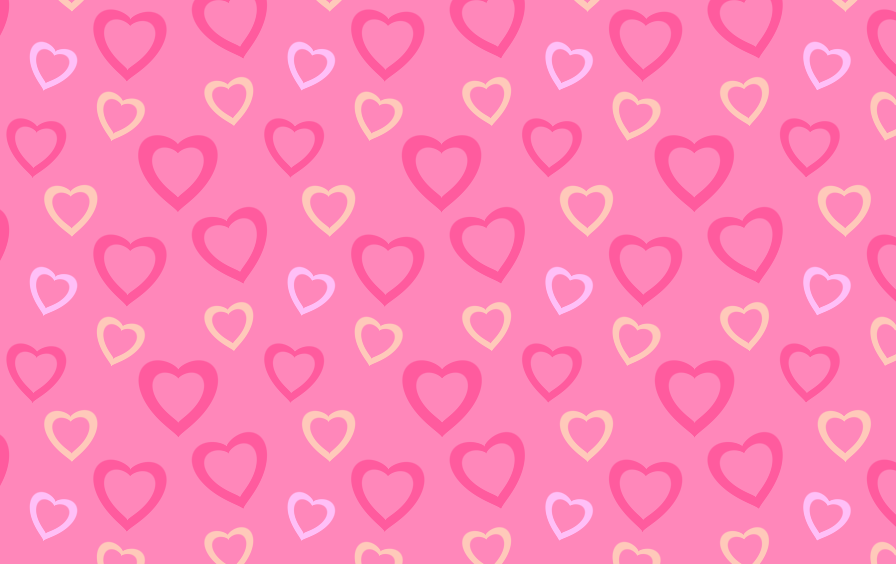
Write a Shadertoy shader that draws this pattern.

```glsl
const float TILES_ACROSS = 3.475;
const vec2 TILE = vec2(1.0, 0.873);

const vec3 BACKGROUND = vec3(1.00, 0.53, 0.73);
const vec3 HOT_PINK = vec3(1.00, 0.355, 0.62);
const vec3 LILAC = vec3(1.00, 0.75, 0.97);
const vec3 CREAM = vec3(1.00, 0.79, 0.73);

// Hearts of one tile: centre from the top left, half width, tilt in radians
const int HEART_COUNT = 8;
const int WIDE_HEART = 2;
const int LILAC_HEART = 4;
const vec4 HEARTS[HEART_COUNT] = vec4[HEART_COUNT](
    vec4(0.500, 0.179, 0.142, -0.06),
    vec4(0.907, 0.090, 0.147, 0.26),
    vec4(0.693, 0.674, 0.154, 0.00),
    vec4(0.136, 0.577, 0.116, -0.09),
    vec4(0.195, 0.265, 0.093, -0.30),
    vec4(0.457, 0.459, 0.094, -0.28),
    vec4(0.894, 0.398, 0.095, 0.15),
    vec4(0.276, 0.819, 0.103, 0.03)
);

float hash(vec2 p) {
    return fract(sin(dot(p, vec2(127.1, 311.7))) * 43758.5453);
}

vec2 rotate(vec2 p, float angle) {
    float c = cos(angle), s = sin(angle);
    return vec2(c * p.x + s * p.y, c * p.y - s * p.x);
}

// Negative inside a heart of half width 1, centred on its bounds
float heartField(vec2 p) {
    float x = abs(p.x);
    float y = p.y / 0.855 + 0.135;
    return length(vec2(x, y - 0.68 * pow(x, 0.75))) - 1.0;
}

float heartMask(vec2 p, float size, float pixel) {
    float blur = 0.8 * pixel / size;
    return 1.0 - smoothstep(-blur, blur, heartField(p / size));
}

// Outline that is thicker at the sides and tip than at the notch
float heartRing(vec2 p, float size, float innerScale, float pixel) {
    float outer = heartMask(p, size, pixel);
    float inner = heartMask(p - vec2(0.0, 0.03 * size), size * innerScale, pixel);
    return outer * (1.0 - inner);
}

// Sideways drift of the wide heart from one tile to the next
float columnDrift(vec2 cell) {
    return 0.021 * mod(cell.x, 2.0) + 0.006 * (hash(cell) - 0.5);
}

vec3 heartColor(int index) {
    if (index < LILAC_HEART) return HOT_PINK;
    return index == LILAC_HEART ? LILAC : CREAM;
}

void mainImage(out vec4 fragColor, in vec2 fragCoord) {
    float pixel = TILES_ACROSS / iResolution.x;
    vec2 p = vec2(fragCoord.x, iResolution.y - fragCoord.y) * pixel;
    vec3 color = BACKGROUND;

    for (int i = 0; i < HEART_COUNT; i++) {
        vec4 heart = HEARTS[i];
        bool wide = i == WIDE_HEART;

        // Wrap to the nearest copy of this heart
        vec2 offset = p - heart.xy;
        vec2 cell = floor(offset / TILE + 0.5);
        offset -= cell * TILE;
        if (wide) offset.x -= columnDrift(cell);

        vec2 local = rotate(vec2(offset.x, -offset.y), heart.w);
        float ring = heartRing(local, heart.z, wide ? 0.65 : 0.70, pixel);
        color = mix(color, heartColor(i), ring);
    }

    fragColor = vec4(color, 1.0);
}
```
